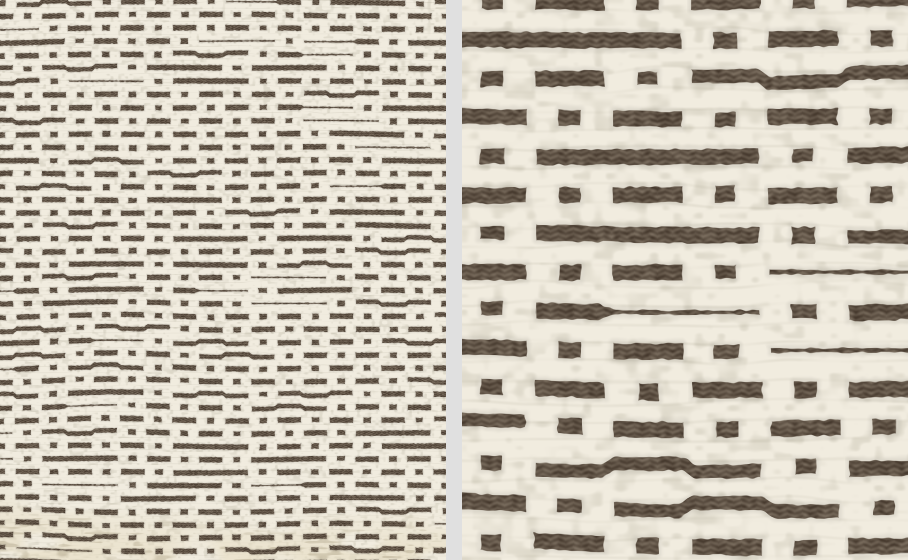
Left: the whole. Right: its middle third, enlarged.
A Shadertoy shader for this pattern:

```glsl
// Cream pile rug with staggered rows of dark woven dashes, dots and stepped bars
const float COLUMNS = 17.07;       // cells across
const float ROWS = 43.0;           // rows down
const float BAR_HALF = 0.0047;     // half thickness of a bar, in canvas heights
const float THIN_HALF = 0.0013;    // half thickness of a thin line
const float STEP_DROP = 0.0048;    // vertical jog of a stepped bar

float hash(vec2 p) {
    vec3 q = fract(vec3(p.xyx) * 0.1031);
    q += dot(q, q.yzx + 33.33);
    return fract((q.x + q.y) * q.z);
}

float noise(vec2 p) {
    vec2 i = floor(p), f = fract(p);
    f = f * f * (3.0 - 2.0 * f);
    return mix(mix(hash(i), hash(i + vec2(1, 0)), f.x),
               mix(hash(i + vec2(0, 1)), hash(i + vec2(1, 1)), f.x), f.y);
}

float boxDistance(vec2 p, vec2 halfSize) {
    vec2 d = abs(p) - halfSize;
    return length(max(d, 0.0)) + min(max(d.x, d.y), 0.0);
}

// Dash, dot, dash: the plain group
float separateDistance(vec2 p, float cell) {
    float dashes = boxDistance(vec2(abs(p.x) - cell, p.y), vec2(0.445 * cell, BAR_HALF));
    return min(dashes, boxDistance(p, vec2(0.14 * cell, BAR_HALF)));
}

// Three cells joined as a full, stepped or thinning bar
float joinedDistance(vec2 p, float cell, float kind, float side) {
    float u = p.x / cell;
    float halfHeight = BAR_HALF;
    if (kind > 0.74) {
        float taper = smoothstep(-0.65, -0.4, u * side);
        if (kind > 0.88) taper = 1.0;
        halfHeight = mix(BAR_HALF, THIN_HALF, taper);
    } else if (kind > 0.38) {
        float middle = 1.0 - smoothstep(0.42, 0.62, abs(u));
        p.y += STEP_DROP * (middle - 0.5) * side;
        halfHeight *= 0.86;
    }
    return boxDistance(p, vec2(1.43 * cell, halfHeight));
}

// Each group spans four cells; its last cell always holds a dot
float patternDistance(vec2 p, float aspect) {
    float cell = aspect / COLUMNS;
    float y = p.y * ROWS - 0.29;
    float row = floor(y);
    float shift = mod(row, 2.0) + 2.0 * step(0.5, hash(vec2(row, 7.0)));
    float x = p.x / cell - 0.06 - shift + 1.5;
    float group = floor(x / 4.0);
    vec2 id = vec2(group + 20.0, row + 3.0);
    vec2 local = vec2((x - 4.0 * group - 1.5) * cell, (y - row - 0.5) / ROWS);
    local.y += (hash(id + 5.1) - 0.5) * 0.012 * local.x / cell * 0.1;

    float side = hash(id + 17.3) < 0.5 ? -1.0 : 1.0;
    float bars = hash(id) < 0.5
        ? separateDistance(local, cell)
        : joinedDistance(local, cell, hash(id + 41.7), side);
    vec2 dotSize = vec2(0.12 + 0.04 * hash(id + 9.2), 0.0) * cell;
    dotSize.y = BAR_HALF * (0.8 + 0.3 * hash(id + 3.4));
    return min(bars, boxDistance(local - vec2(2.0 * cell, 0.0), dotSize));
}

// Cream pile with soft ribs, and a worn yellowed lower edge
vec3 pileColour(vec2 p) {
    float wander = noise(p * vec2(26.0, 40.0)) * 0.45;
    float rib = abs(fract(p.y * ROWS * 2.0 + wander) - 0.5) * 2.0;
    float tuft = noise(p * vec2(150.0, 210.0));
    float shade = 0.55 * smoothstep(0.72, 1.0, rib) * noise(p * 35.0 + 8.0);
    shade += 0.75 * smoothstep(0.5, 1.0, tuft);
    vec3 colour = mix(vec3(0.945, 0.925, 0.875), vec3(0.85, 0.83, 0.77), shade);

    float edge = 0.11 + 0.09 * smoothstep(0.3, 0.0, p.x);
    float wear = smoothstep(edge, 0.0, p.y) * smoothstep(0.25, 0.7, noise(p * vec2(14.0, 30.0)));
    float crease = smoothstep(0.62, 0.85, noise(p * vec2(45.0, 190.0) + 3.0));
    colour = mix(colour, vec3(0.90, 0.86, 0.75), 0.55 * wear);
    return mix(colour, vec3(0.74, 0.70, 0.60), 0.6 * wear * crease);
}

// Dark flat weave flecked with lighter threads
vec3 weaveColour(vec2 p) {
    float zigzag = abs(fract(p.x * 110.0) - 0.5);
    float thread = 0.5 + 0.5 * sin((p.y * 300.0 + zigzag) * 6.2832);
    float fleck = noise(p * vec2(330.0, 400.0));
    return mix(vec3(0.27, 0.22, 0.175), vec3(0.51, 0.46, 0.40), 0.35 * thread + 0.55 * fleck);
}

void mainImage(out vec4 fragColor, in vec2 fragCoord) {
    vec2 p = fragCoord / iResolution.y;
    float aspect = iResolution.x / iResolution.y;
    float pixel = 1.0 / iResolution.y;

    // Hand-woven drift of the rows and rough bar outlines
    vec2 warped = p;
    warped.y += 0.008 * (noise(p * vec2(5.0, 3.0)) - 0.5);
    warped.x += 0.003 * (noise(p * vec2(4.0, 12.0) + 30.0) - 0.5);
    float d = patternDistance(warped, aspect);
    d += 0.0014 * (noise(p * 260.0) - 0.5);

    float ink = 1.0 - smoothstep(-0.8 * pixel, 0.8 * pixel, d);
    float halo = 0.07 * (1.0 - smoothstep(0.0, 0.004, d));
    vec3 pile = pileColour(p) * (1.0 - halo);
    fragColor = vec4(mix(pile, weaveColour(p), ink), 1.0);
}
```
